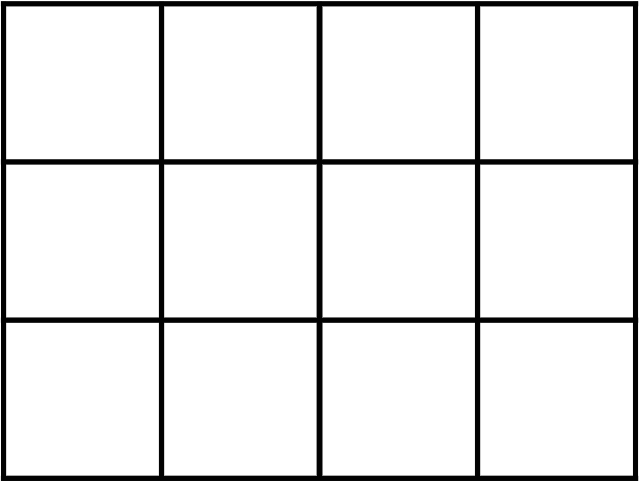
Give the GLSL for this pattern, as a WebGL 2 fragment shader.

```glsl
#version 300 es
precision highp float;
// Draws a plain grid of four by three white squares ruled in black.

uniform vec2 u_resolution;
out vec4 outColor;

void main() {
    // Canvas width is one unit
    vec2 p = gl_FragCoord.xy / u_resolution.x;
    float pixel = 1.0 / u_resolution.x;

    // Distance to the nearest ruled line on each axis
    vec2 cells = vec2(4.0, 3.0);
    vec2 pitch = vec2(0.2469, 0.2472);
    vec2 corner = vec2(0.0055, 0.0057);
    vec2 index = clamp(round((p - corner) / pitch), vec2(0.0), cells);
    vec2 toLine = abs(p - corner - index * pitch);

    // The central upright is slightly heavier
    vec2 halfWidth = vec2(index.x == 2.0 ? 0.0046 : 0.0041, 0.0042);
    vec2 ruled = clamp((halfWidth - toLine) / pixel + 0.5, 0.0, 1.0);

    // Lines stop at the outer frame, leaving a thin white margin
    vec2 halfSize = 0.5 * cells * pitch;
    vec2 outside = abs(p - corner - halfSize) - halfSize - 0.0041;
    vec2 inside = clamp(0.5 - outside / pixel, 0.0, 1.0);
    float ink = max(ruled.x, ruled.y) * inside.x * inside.y;

    vec3 paper = vec3(1.0);
    vec3 black = vec3(0.006);
    outColor = vec4(mix(paper, black, ink), 1.0);
}
```
